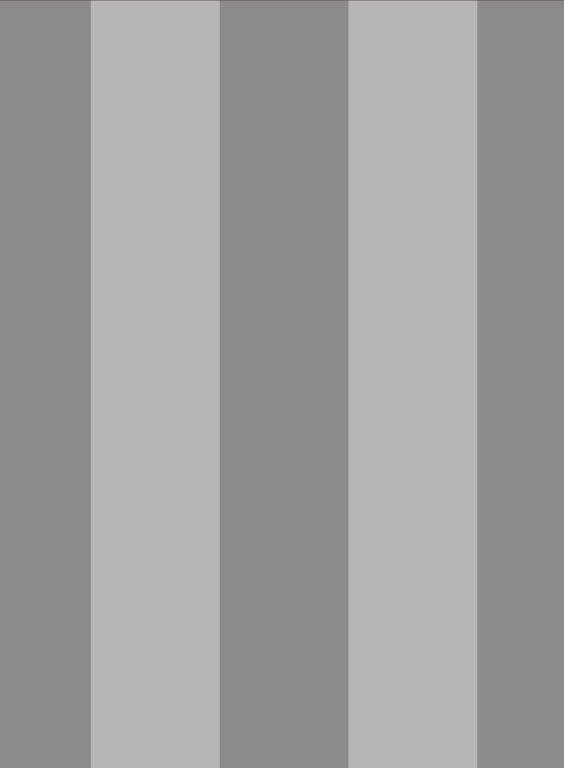
Give the GLSL for this pattern, as a Shadertoy shader.

```glsl
// Broad vertical stripes in two flat greys, with a faint hairline at the top.
// A folded repeat gives the signed distance to the nearest light stripe, and
// each edge is smoothed by its coverage of one pixel.

#define STRIPE_PERIOD 0.4568
#define STRIPE_WIDTH  0.2284
#define STRIPE_CENTRE 0.2753
#define TOP_LINE      0.0010
#define LINE_STRENGTH 0.55
#define DARK_GREY     vec3(0.545)
#define LIGHT_GREY    vec3(0.714)
#define LINE_COLOUR   vec3(0.36, 0.25, 0.29)

// Share of a pixel lying inside a shape, from its signed distance.
float coverage(float dist, float pixel) {
    return clamp(0.5 - dist / pixel, 0.0, 1.0);
}

// Signed distance to the nearest light stripe, negative inside it.
float stripeDistance(float x) {
    float cell = fract((x - STRIPE_CENTRE) / STRIPE_PERIOD + 0.5) - 0.5;
    return abs(cell) * STRIPE_PERIOD - 0.5 * STRIPE_WIDTH;
}

void mainImage(out vec4 fragColor, in vec2 fragCoord) {
    vec2 uv = fragCoord / iResolution.xy;
    vec2 pixel = 1.0 / iResolution.xy;

    // Alternating stripes
    float light = coverage(stripeDistance(uv.x), pixel.x);
    vec3 colour = mix(DARK_GREY, LIGHT_GREY, light);

    // Faint hairline at the top edge
    float line = coverage(1.0 - TOP_LINE - uv.y, pixel.y);
    colour = mix(colour, LINE_COLOUR, LINE_STRENGTH * line);

    fragColor = vec4(colour, 1.0);
}
```
